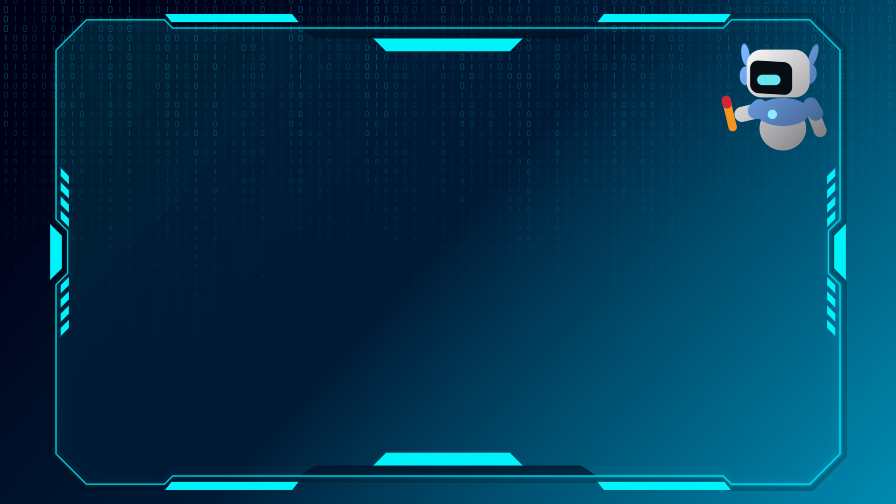
A Shadertoy shader for this background:

```glsl
// Neon console frame over a navy-to-teal gradient with fading data marks and a small helper robot.
#define UNITS 432.0                      // canvas height in design units
#define CELL 8.15                        // spacing of the data marks
#define NEON vec3(0.0, 0.95, 0.98)
#define NIGHT vec3(0.0, 0.0, 0.09)
#define NAVY vec3(0.0, 0.10, 0.205)
#define TEAL vec3(0.0, 0.53, 0.68)
#define MARK vec3(0.02, 0.46, 0.58)
#define SHELL vec3(0.86, 0.86, 0.87)
#define BLUE vec3(0.42, 0.62, 0.90)

float hash(vec2 p) {
    return fract(sin(dot(p, vec2(127.1, 311.7))) * 43758.55);
}

// Smooth coverage of a signed distance
float cover(float d) {
    float soft = 0.6 * UNITS / iResolution.y;
    return 1.0 - smoothstep(-soft, soft, d);
}

float slab(float v, float low, float high) {
    return max(low - v, v - high);
}

float roundBox(vec2 p, vec2 halfSize, float r) {
    vec2 q = abs(p) - halfSize + r;
    return length(max(q, 0.0)) + min(max(q.x, q.y), 0.0) - r;
}

float ellipse(vec2 p, vec2 r) {
    return (length(p / r) - 1.0) * min(r.x, r.y);
}

float capsule(vec2 p, vec2 a, vec2 b, float r) {
    vec2 ab = b - a;
    return length(p - a - ab * clamp(dot(p - a, ab) / dot(ab, ab), 0.0, 1.0)) - r;
}

void paint(inout vec3 col, vec3 ink, float d) {
    col = mix(col, ink, cover(d));
}

// Chamfered outline with stepped notches, mirrored in both axes
float frameDistance(vec2 a) {
    float top = max(a.y - 199.0, min(a.y - 192.0, (a.y - a.x + 44.0) * 0.707));
    float side = max(a.x - 336.0, min(a.x - 326.0, (a.x - a.y - 308.0) * 0.707));
    return max(max(top, side), (a.x + a.y - 509.0) * 0.707);
}

vec3 background(vec2 p, float frame) {
    float t = p.x + 384.0 + 0.9 * (216.0 - p.y);
    vec3 outside = mix(NIGHT, NAVY, smoothstep(60.0, 600.0, t));
    vec3 inside = mix(vec3(0.0, 0.125, 0.21), NAVY, smoothstep(150.0, 520.0, t));
    vec3 base = mix(outside, inside, cover(frame));
    float ramp = clamp((t - 565.0) / 575.0, 0.0, 1.0);
    return mix(base, TEAL, pow(ramp, 0.88));
}

// Rings and bars that shrink and fade down the canvas
float dataMarks(vec2 p) {
    vec2 id = floor(p / CELL);
    vec2 q = (fract(p / CELL) - 0.5) * CELL;
    float depth = 0.5 - (id.y + 0.5) * CELL / UNITS;
    float size = mix(1.0, 0.4, clamp(depth / 0.75, 0.0, 1.0));
    float ring = abs(roundBox(q, vec2(1.5, 2.7) * size, 1.3 * size)) - 0.4;
    float bar = roundBox(q, vec2(0.45, 2.9 * size), 0.3);
    float d = hash(id) < 0.5 ? ring : bar;
    float reach = mix(0.55, 0.82, hash(vec2(id.x, 7.0)));
    float fade = 1.0 - smoothstep(0.0, reach, depth);
    float glow = mix(0.35, 1.0, hash(vec2(id.x, 3.0))) * mix(0.6, 1.0, hash(id + 9.0));
    return cover(d) * fade * glow;
}

void robot(inout vec3 col, vec2 r) {
    float light = 0.86 + 0.004 * (r.y - r.x);
    vec3 shell = SHELL * light, blue = BLUE * light;
    // Antennae and ears
    paint(col, blue, ellipse(r - vec2(-29.0 - 0.12 * (r.y - 38.0), 38.0), vec2(3.5, 9.5)));
    paint(col, blue, ellipse(r - vec2(29.0 + 0.3 * (r.y - 37.0), 37.0), vec2(3.5, 10.0)));
    paint(col, blue, ellipse(r - vec2(-29.0, 20.0), vec2(5.0, 8.0)));
    paint(col, blue, ellipse(r - vec2(25.0, 22.0), vec2(7.0, 9.0)));
    // Arms and body
    paint(col, shell, capsule(r, vec2(-19.0, -10.0), vec2(-32.0, -13.0), 6.5));
    paint(col, shell, capsule(r, vec2(28.0, -9.0), vec2(35.0, -27.0), 5.5));
    paint(col, blue, capsule(r, vec2(-17.0, -7.0), vec2(-20.0, -10.0), 7.0));
    paint(col, blue, capsule(r, vec2(27.0, -5.0), vec2(31.0, -12.0), 6.5));
    paint(col, shell, ellipse(r - vec2(3.0, -25.0), vec2(20.0, 19.0)));
    paint(col, blue, ellipse(r - vec2(3.0, -11.0), vec2(23.0, 12.0)));
    paint(col, vec3(0.55, 0.92, 1.0), length(r - vec2(-6.0, -13.0)) - 4.0);
    // Head, visor and light strip
    paint(col, shell, roundBox(r - vec2(-1.0, 22.0), vec2(27.0, 20.5), 13.0));
    paint(col, vec3(0.03, 0.05, 0.08), roundBox(r - vec2(-7.0, 18.0 - 0.06 * r.x), vec2(18.0, 14.0), 7.0));
    paint(col, vec3(0.4, 0.9, 0.94), roundBox(r - vec2(-9.0, 16.5), vec2(10.0, 4.5), 4.5));
    // Pencil
    paint(col, vec3(0.95, 0.58, 0.12), capsule(r, vec2(-45.0, -3.0), vec2(-40.0, -24.0), 3.6));
    paint(col, vec3(0.82, 0.15, 0.22), capsule(r, vec2(-45.5, -1.0), vec2(-44.8, -4.0), 4.0));
}

void mainImage(out vec4 fragColor, in vec2 fragCoord) {
    vec2 p = (fragCoord - 0.5 * iResolution.xy) / iResolution.y * UNITS;
    vec2 a = abs(p);
    float frame = frameDistance(a);
    vec3 col = background(p, frame);
    col = mix(col, MARK, 0.65 * dataMarks(p));
    // Dark rim and shaded inset behind the centre tabs
    col *= 1.0 - 0.22 * cover(slab(frame, 2.0, 6.0));
    float inset = max(slab(a.y, 183.0, 192.0), a.x - 114.0 - 1.5 * (a.y - 183.0));
    col = mix(col, vec3(0.0, 0.05, 0.13), 0.7 * cover(inset));
    // Neon outline, tabs and slanted ticks
    col += NEON * 0.06 * exp(-abs(frame) / 3.0);
    float cornerTab = max(slab(a.y, 197.0, 204.0), slab(a.x - 0.8 * (a.y - 197.0), 128.0, 237.0));
    float centreTab = max(slab(a.y, 172.0, 183.0), a.x + 130.0 - 11.0 - a.y);
    float sideTab = max(slab(a.x, 331.0, 341.0), (a.y - a.x + 317.0) * 0.707);
    float s = a.y - a.x + 325.0;
    float ticks = max(slab(a.x, 325.0, 332.0), slab(mod(s - 19.0, 12.2), 2.5, 9.5) * 0.707);
    ticks = max(ticks, slab(s, 20.0, 67.0));
    paint(col, NEON, min(min(cornerTab, centreTab), min(sideTab, ticks)));
    col = mix(col, NEON, 0.85 * cover(abs(frame) - 0.55));
    robot(col, p - vec2(284.0, 131.0));
    fragColor = vec4(col, 1.0);
}
```
